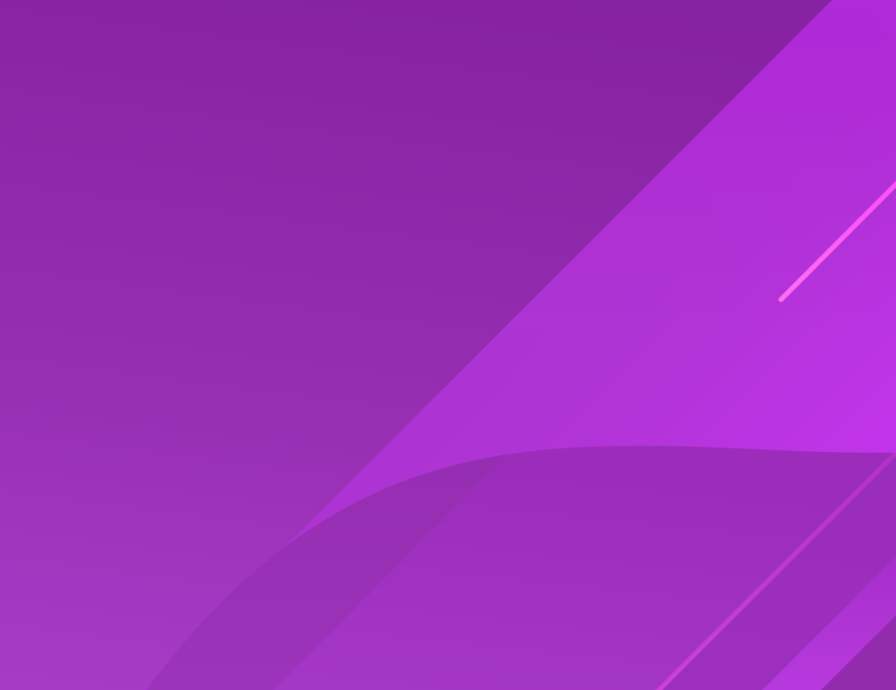
Give the GLSL for this background, as a Shadertoy shader.

```glsl
// Purple abstract background: a dark wall meets a bright slanted sheet,
// with a curved translucent hill in front and thin 45 degree streaks.
// Each layer is a gradient masked by a signed distance, painted back to front.

// Soft coverage of the region where d > 0; blur is the edge width
float cover(float d, float blur) {
    return smoothstep(-blur, blur, d);
}

// Signed distance to the rising 45 degree line x - y = offset, positive at right
float diagonal(vec2 p, float offset) {
    return (p.x - p.y - offset) * 0.70711;
}

// Distance to a straight segment, giving round ends
float segment(vec2 p, vec2 a, vec2 b) {
    vec2 pa = p - a, ba = b - a;
    return length(pa - ba * clamp(dot(pa, ba) / dot(ba, ba), 0.0, 1.0));
}

// Height of the hill: a steep cubic rise, a crest, then a slight dip
float hillHeight(float x) {
    const float crestX = 0.932, crestY = 0.354;
    float t = max(crestX - x, 0.0) / 0.72;
    float rise = t * t * (0.0965 + 0.2575 * t);
    float dip = 0.010 * smoothstep(crestX, 1.26, x);
    return crestY - rise - dip;
}

// Approximate signed distance to the hill, positive inside
float hill(vec2 p) {
    const float h = 0.002;
    float slope = (hillHeight(p.x + h) - hillHeight(p.x - h)) / (2.0 * h);
    return (hillHeight(p.x) - p.y) / sqrt(1.0 + slope * slope);
}

vec3 wallColor(vec2 p) {
    vec3 low = vec3(0.655, 0.235, 0.780);
    vec3 middle = vec3(0.585, 0.180, 0.695);
    vec3 high = vec3(0.525, 0.135, 0.635);
    float k = p.y + 0.13 * p.x;
    vec3 lower = mix(low, middle, smoothstep(-0.1, 0.6, k));
    return mix(lower, high, smoothstep(0.4, 1.2, k));
}

vec3 sheetColor(vec2 p) {
    vec3 edge = vec3(0.680, 0.205, 0.825);
    vec3 glow = vec3(0.775, 0.205, 0.940);
    vec3 top = vec3(0.690, 0.155, 0.845);
    vec3 color = mix(edge, glow, smoothstep(0.05, 1.05, diagonal(p, 0.207) * 1.5));
    return mix(color, top, 0.85 * smoothstep(0.45, 1.05, p.y));
}

vec3 hillColor(vec2 p, float blur) {
    vec3 rim = mix(vec3(0.610, 0.205, 0.730), vec3(0.590, 0.180, 0.705),
                   clamp(p.y / 0.3, 0.0, 1.0));
    vec3 body = mix(vec3(0.640, 0.215, 0.775), vec3(0.612, 0.175, 0.735),
                    clamp(p.y / 0.34 + 0.3 * (p.x - 0.6), 0.0, 1.0));
    vec3 color = mix(rim, body, cover(diagonal(p, 0.396), blur));

    // Shaded strip to the right of the streak
    float streakSide = cover(diagonal(p, 0.955), blur);
    color = mix(color, vec3(0.605, 0.175, 0.735), 0.7 * streakSide);

    // Bright band and the dark corner after it
    vec3 band = mix(vec3(0.715, 0.225, 0.870), vec3(0.655, 0.180, 0.790),
                    clamp(p.y / 0.2, 0.0, 1.0));
    color = mix(color, band, cover(diagonal(p, 1.105), blur));
    color = mix(color, vec3(0.575, 0.170, 0.680), cover(diagonal(p, 1.190), blur));

    // Thin streak that fades as it climbs
    vec3 streak = mix(vec3(0.810, 0.250, 0.840), vec3(0.690, 0.200, 0.770),
                      clamp(p.y / 0.34, 0.0, 1.0));
    float line = cover(0.0034 - abs(diagonal(p, 0.955)), blur);
    return mix(color, streak, line);
}

void mainImage(out vec4 fragColor, in vec2 fragCoord) {
    vec2 p = fragCoord / iResolution.y;
    float blur = 1.0 / iResolution.y;

    // Wall and slanted sheet
    vec3 color = mix(wallColor(p), sheetColor(p), cover(diagonal(p, 0.206), blur));

    // Glowing streak on the sheet
    float streak = segment(p, vec2(1.132, 0.566), vec2(1.432, 0.867));
    vec3 pink = mix(vec3(1.0, 0.42, 0.96), vec3(0.98, 0.32, 0.96),
                    smoothstep(1.13, 1.30, p.x));
    color = mix(color, pink, cover(0.0036 - streak, blur));

    // Hill in front
    color = mix(color, hillColor(p, blur), cover(hill(p), blur));

    fragColor = vec4(color, 1.0);
}
```
